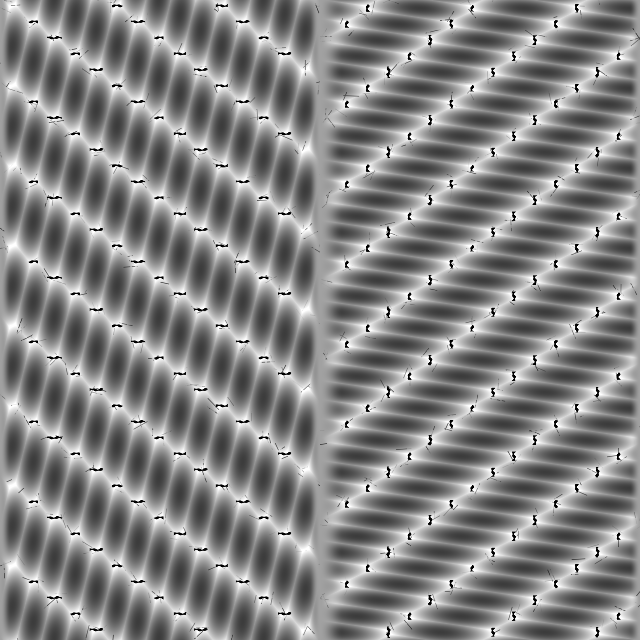
Reproduce this pattern procedurally as a WebGL 1 fragment shader.

```glsl
precision highp float;
// Grey herringbone weave: two panels of shaded oval threads with dark nicks and fine scratches.

uniform vec2 u_resolution;

float hash(vec2 p) {
    vec3 q = fract(vec3(p.xyx) * 0.1031);
    q += dot(q, q.yzx + 33.33);
    return fract((q.x + q.y) * q.z);
}

float segment(vec2 p, vec2 halfAxis) {
    float along = clamp(dot(p, halfAxis) / dot(halfAxis, halfAxis), -1.0, 1.0);
    return length(p - halfAxis * along);
}

// Short, slightly wavy dash lying across the thread ends.
float nick(vec2 p, vec2 cell, float seed) {
    float bend = p.x / cell.x * 13.0 + seed * 6.0;
    p.y += cell.y * 0.006 * sin(bend);
    float halfLength = cell.x * (0.19 + 0.17 * seed);
    float halfWidth = cell.y * (0.011 + 0.005 * sin(bend * 1.7 + 2.0));
    return max(abs(p.x) - halfLength, abs(p.y) - halfWidth);
}

void main() {
    vec2 uv = gl_FragCoord.xy / u_resolution;
    float pixel = 1.0 / min(u_resolution.x, u_resolution.y);
    float down = 1.0 - uv.y;
    bool leftPanel = uv.x < 0.5;

    // Thread grid: x runs across the threads, y along them.
    float dir = leftPanel ? -1.0 : 1.0;
    vec2 cell = leftPanel ? vec2(0.0327, 0.125) : vec2(0.025, 0.1633);
    vec2 grid = leftPanel ? vec2(uv.x - 0.0195, down - 0.009)
                          : vec2(down - 0.0378, uv.x - 0.5417);
    grid /= cell;

    float shade = 10.0;
    float nicks = 0.0;
    float scratches = 0.0;
    float column = floor(grid.x + 0.5);

    for (int i = -1; i <= 1; i++) {
        float thread = column + float(i);
        float along = grid.y + dir * 0.2 * thread;
        float across = grid.x - thread;
        float nearest = floor(along + 0.5);

        for (int j = -1; j <= 1; j++) {
            // Leaning oval, darkest at its centre.
            float end = nearest + float(j);
            vec2 oval = vec2(across, along - end - 0.5);
            oval.x -= dir * 0.4 * oval.y;
            shade = min(shade, dot(oval * oval, vec2(1.02, 3.05)));

            // Wear at the thread end, kept off the panel seams.
            vec2 p = vec2(across, along - end) * cell;
            float endX = uv.x - (leftPanel ? p.x : p.y);
            float endInPanel = endX - (leftPanel ? 0.0 : 0.5);
            float inside = step(0.03, min(endInPanel, 0.5 - endInPanel));
            float place = leftPanel ? thread : 5.0 * end - thread;
            float seed = hash(vec2(place + 70.0, 12.0 + dir));
            float cover = 1.0 - smoothstep(-0.4 * pixel, 0.6 * pixel, nick(p, cell, seed));
            nicks = max(nicks, cover * inside);

            for (int k = 0; k < 3; k++) {
                vec2 id = vec2(place + 91.0 + 37.0 * float(k), end * 3.0 + 60.0 + dir * 9.0);
                float angle = 6.2832 * hash(id);
                vec2 offset = vec2(hash(id + 7.3), hash(id + 19.1)) - 0.5;
                vec2 halfAxis = vec2(cos(angle), sin(angle)) * (0.003 + 0.009 * hash(id + 31.7));
                float dist = segment(p - offset * vec2(0.03, 0.018), halfAxis);
                float line = 1.0 - smoothstep(0.0, 0.0014, dist);
                float strength = 0.6 * hash(id + 43.9);
                scratches = max(scratches, line * strength);
            }
        }
    }

    // Break the scratches into uneven dashes.
    scratches *= 0.25 + 0.75 * step(0.35, hash(floor(uv * 256.0)));

    // Threads fade to flat grey at the panel seams, widest right of the middle.
    float panelX = mod(uv.x, 0.5);
    float seam = min(panelX, 0.5 - panelX);
    float fadeWidth = abs(uv.x - 0.625) < 0.125 ? 0.036 : 0.016;
    float grey = mix(0.63, 0.235 + shade, smoothstep(0.0, fadeWidth, seam));
    grey *= 1.0 - scratches;
    grey *= 1.0 - nicks;
    gl_FragColor = vec4(vec3(clamp(grey, 0.0, 1.0)), 1.0);
}
```
